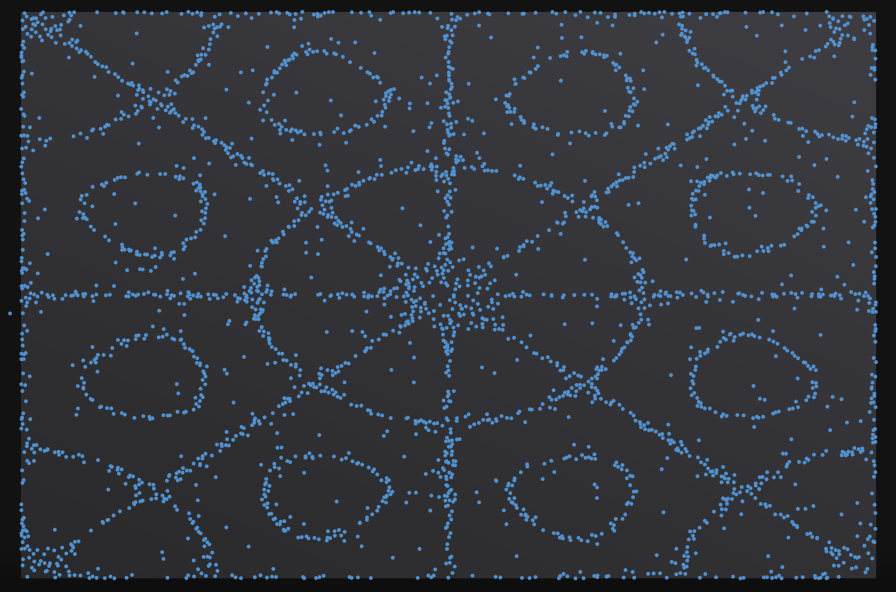
Give the GLSL for this pattern, as a WebGL 2 fragment shader.

```glsl
#version 300 es
precision highp float;
// Sand on a vibrating plate: grains gather along the nodal lines of a
// standing wave made of layered sines. Each cell of a fine grid may hold
// one jittered grain, kept with a chance set by the wave at its position.
uniform vec2 u_resolution;
out vec4 outColor;

const float PI = 3.14159265;

// Plate placement, as fractions of the canvas
const vec2 PLATE_CENTER = vec2(0.5007, 0.5015);
const vec2 PLATE_HALF = vec2(0.4772, 0.4785);

// Wave modes and grain distribution
const float MODE_LOW = 2.0;
const float MODE_HIGH = 5.0;
const float NODE_WIDTH = 0.11;    // wave height at which grains settle
const float STEEP_SLOPE = 12.0;   // slope that packs grains fully
const float SPARSE_CHANCE = 0.22; // packing where the plate is nearly still
const float DENSE_CHANCE = 0.8;
const float STRAY_CHANCE = 0.014;
const float NEAR_CHANCE = 0.03;

// Grain geometry, in canvas heights
const float CELL = 0.0065;
const float GRAIN_RADIUS = 0.0032;

// Colours
const vec3 BACKDROP = vec3(0.070, 0.070, 0.075);
const vec3 PLATE_DARK = vec3(0.160, 0.160, 0.168);
const vec3 PLATE_LIGHT = vec3(0.242, 0.240, 0.262);
const vec3 GRAIN_COLOR = vec3(0.325, 0.595, 0.855);

vec3 hash3(vec2 cell) {
  vec3 p = fract(cell.xyx * vec3(0.1031, 0.1030, 0.0973));
  p += dot(p, p.yxz + 33.33);
  return fract((p.xxy + p.yzz) * p.zyx);
}

// Wave height in x, its slope in yz; q spans -1..1 over the plate
vec3 plateWave(vec2 q) {
  vec2 a = MODE_LOW * PI * q;
  vec2 b = MODE_HIGH * PI * q;
  vec2 sa = sin(a), sb = sin(b);
  vec2 da = MODE_LOW * PI * cos(a);
  vec2 db = MODE_HIGH * PI * cos(b);
  return vec3(sa.x * sb.y - sb.x * sa.y,
              da.x * sb.y - db.x * sa.y,
              sa.x * db.y - sb.x * da.y);
}

// Chance that a grain rests at plate position q
float grainChance(vec2 q) {
  if (max(abs(q.x), abs(q.y)) > 1.0) return 0.0;
  vec3 wave = plateWave(q);
  float height = abs(wave.x);
  float steepness = clamp(length(wave.yz) / STEEP_SLOPE, 0.0, 1.0);
  float settled = exp(-pow(height / NODE_WIDTH, 2.0));
  float packed = settled * mix(SPARSE_CHANCE, DENSE_CHANCE, steepness);
  return packed + STRAY_CHANCE + NEAR_CHANCE * exp(-3.0 * height);
}

// Coverage by grains of this cell and its neighbours
float grains(vec2 p, float aspect, float soft) {
  vec2 home = floor(p / CELL);
  float cover = 0.0;
  for (int j = -1; j <= 1; j++) {
    for (int i = -1; i <= 1; i++) {
      vec2 cell = home + vec2(i, j);
      vec3 rnd = hash3(cell + 17.0);
      vec2 grain = (cell + rnd.xy) * CELL;
      vec2 q = (grain / vec2(aspect, 1.0) - PLATE_CENTER) / PLATE_HALF;
      float present = step(rnd.z, grainChance(q));
      float d = length(p - grain);
      float disc = 1.0 - smoothstep(GRAIN_RADIUS - soft, GRAIN_RADIUS + soft, d);
      cover = max(cover, present * disc);
    }
  }
  return cover;
}

void main() {
  vec2 uv = gl_FragCoord.xy / u_resolution;
  float aspect = u_resolution.x / u_resolution.y;
  vec2 p = uv * vec2(aspect, 1.0);
  float pixel = 1.0 / u_resolution.y;

  // Backdrop with a soft shadow below the plate
  vec2 edge = (abs(uv - PLATE_CENTER) - PLATE_HALF) * vec2(aspect, 1.0);
  float plateDist = max(edge.x, edge.y);
  vec3 color = BACKDROP * mix(0.75, 1.0, smoothstep(0.0, 0.08, uv.y));

  // Plate, lit from the upper right
  float light = clamp(0.4 * uv.x + 0.6 * uv.y, 0.0, 1.0);
  vec3 plate = mix(PLATE_DARK, PLATE_LIGHT, light);
  color = mix(color, plate, 1.0 - smoothstep(-0.5 * pixel, 0.5 * pixel, plateDist));

  // Sand
  color = mix(color, GRAIN_COLOR, 0.95 * grains(p, aspect, 0.75 * pixel));
  outColor = vec4(color, 1.0);
}
```
